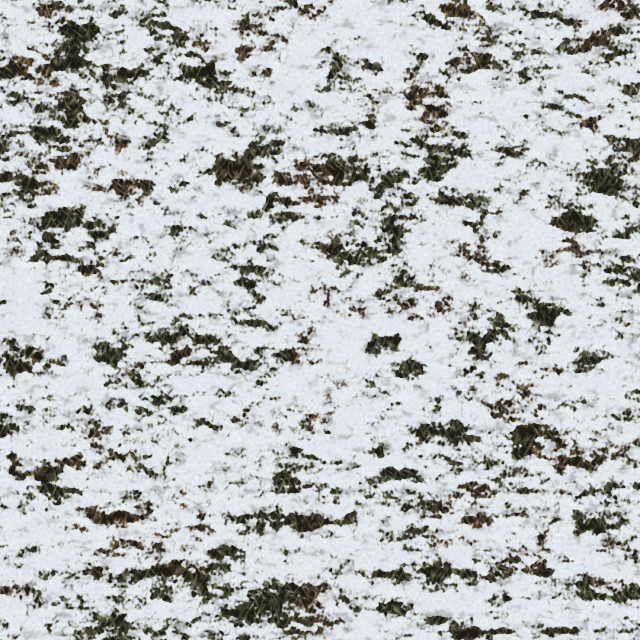
Reproduce this texture procedurally as a WebGL 2 fragment shader.

```glsl
#version 300 es
precision highp float;
// Thin snow on rough turf: ragged grass patches break through a pale cover.
// Layered gradient noise plus scattered elliptical tufts gives the exposure;
// the exposure blends shaded snow into a layer of fine grass blades.

#define TUFT_GRID vec2(9.0, 16.0)
#define TUFT_CHANCE 0.4
#define TUFT_STRENGTH 1.6
#define EXPOSURE_BIAS -0.15
#define EXPOSURE_SPREAD 0.33
#define SNOW_LIGHT vec3(0.885, 0.905, 0.927)
#define SNOW_SHADE vec3(0.70, 0.71, 0.725)
#define GRASS_DARK vec3(0.11, 0.11, 0.092)
#define GRASS_MID vec3(0.25, 0.242, 0.202)
#define GRASS_PALE vec3(0.46, 0.45, 0.375)
#define BROWN_TINT vec3(1.12, 0.98, 0.90)
#define OLIVE_TINT vec3(0.99, 1.03, 0.92)

uniform vec2 u_resolution;
out vec4 fragColor;

float hash(vec2 p) {
    return fract(sin(dot(p, vec2(127.1, 311.7))) * 43758.5453);
}

// Dot product of a random unit gradient with the offset from its corner
float cornerSlope(vec2 corner, vec2 offset) {
    float angle = 6.2832 * hash(corner);
    return dot(vec2(cos(angle), sin(angle)), offset);
}

float gradientNoise(vec2 p) {
    vec2 cell = floor(p);
    vec2 f = p - cell;
    vec2 w = f * f * (3.0 - 2.0 * f);
    vec2 e = vec2(1.0, 0.0);
    float bottom = mix(cornerSlope(cell, f), cornerSlope(cell + e.xy, f - e.xy), w.x);
    float top = mix(cornerSlope(cell + e.yx, f - e.yx), cornerSlope(cell + e.xx, f - e.xx), w.x);
    return mix(bottom, top, w.y);
}

// One jittered ellipse per chosen cell, longer and flatter near the bottom
float tufts(vec2 p) {
    vec2 home = floor(p * TUFT_GRID);
    float strongest = 0.0;
    for (int j = -1; j <= 1; j++) {
        for (int i = -1; i <= 1; i++) {
            vec2 cell = home + vec2(float(i), float(j));
            float present = step(hash(cell + 3.7), TUFT_CHANCE);
            vec2 jitter = vec2(hash(cell + 11.3), hash(cell + 23.9));
            vec2 center = (cell + jitter) / TUFT_GRID;
            float size = hash(cell + 41.1);
            vec2 radius = mix(vec2(0.019, 0.010), vec2(0.043, 0.020), size);
            radius *= mix(vec2(1.45, 0.65), vec2(1.0), smoothstep(0.2, 0.4, center.y));
            float d = length((p - center) / radius);
            strongest = max(strongest, present * (1.0 - smoothstep(0.4, 1.15, d)));
        }
    }
    return strongest;
}

// Bare-ground measure: about zero on average, with a spread near one
float exposure(vec2 p) {
    vec2 warp = vec2(gradientNoise(p * 38.0), gradientNoise(p * 38.0 + 71.3));
    vec2 q = p + warp * vec2(0.018, 0.011);
    float upper = smoothstep(0.15, 0.45, p.y);
    float field = 0.45 * gradientNoise(p * vec2(4.0, 6.0) + 5.2);
    field += 0.9 * mix(gradientNoise(q * vec2(8.0, 34.0) + 17.0),
                       gradientNoise(q * vec2(14.0, 24.0) + 29.0), upper);
    field += 0.9 * gradientNoise(q * vec2(30.0, 56.0) + 43.0);
    field += 0.65 * gradientNoise(p * vec2(75.0, 110.0) + 61.0);
    field += 0.5 * gradientNoise(p * vec2(200.0, 190.0) + 83.0);
    return field / EXPOSURE_SPREAD + TUFT_STRENGTH * tufts(q) + EXPOSURE_BIAS;
}

// Fine strands, crossing in two leaning directions
float blades(vec2 p) {
    vec2 bend = p + 0.012 * gradientNoise(p * 24.0 + 9.0);
    vec2 leanRight = vec2(bend.x - 0.45 * bend.y, bend.y) * vec2(190.0, 62.0);
    vec2 leanLeft = vec2(bend.x + 0.6 * bend.y, bend.y) * vec2(170.0, 70.0);
    return max(gradientNoise(leanRight), gradientNoise(leanLeft + 37.0)) - 0.12;
}

vec3 snowColor(vec2 p, float bare) {
    float relief = gradientNoise(p * vec2(34.0, 62.0) + 97.0)
                 + 0.6 * gradientNoise(p * vec2(110.0, 140.0) + 13.0);
    float shade = smoothstep(0.05, 0.65, -relief + 0.08 * bare);
    float grain = 0.05 * gradientNoise(p * 210.0 + 53.0);
    return mix(SNOW_LIGHT, SNOW_SHADE, 0.75 * shade) + 0.03 * relief + grain;
}

vec3 grassColor(vec2 p, float bare, float strand) {
    float tone = 0.52 + 1.5 * strand - 0.2 * (bare - 1.0);
    vec3 color = mix(GRASS_DARK, GRASS_MID, smoothstep(0.0, 0.5, tone));
    color = mix(color, GRASS_PALE, smoothstep(0.5, 1.1, tone));
    float brown = smoothstep(-0.1, 0.3, gradientNoise(p * 9.0 + 31.0));
    return color * mix(OLIVE_TINT, BROWN_TINT, brown);
}

void main() {
    vec2 p = gl_FragCoord.xy / u_resolution.y;
    float bare = exposure(p);
    float strand = blades(p);

    // Thin dusting at the rim, then open turf, then stray blades on the snow
    float dusting = 0.25 * smoothstep(-0.3, 0.7, bare);
    float cover = mix(dusting, 1.0, smoothstep(0.4, 1.25, bare));
    float stray = smoothstep(0.26, 0.42, strand) * smoothstep(-0.6, 0.5, bare);
    cover = max(cover, 0.6 * stray);

    vec3 color = mix(snowColor(p, bare), grassColor(p, bare, strand), cover);
    fragColor = vec4(clamp(color, 0.0, 1.0), 1.0);
}
```
